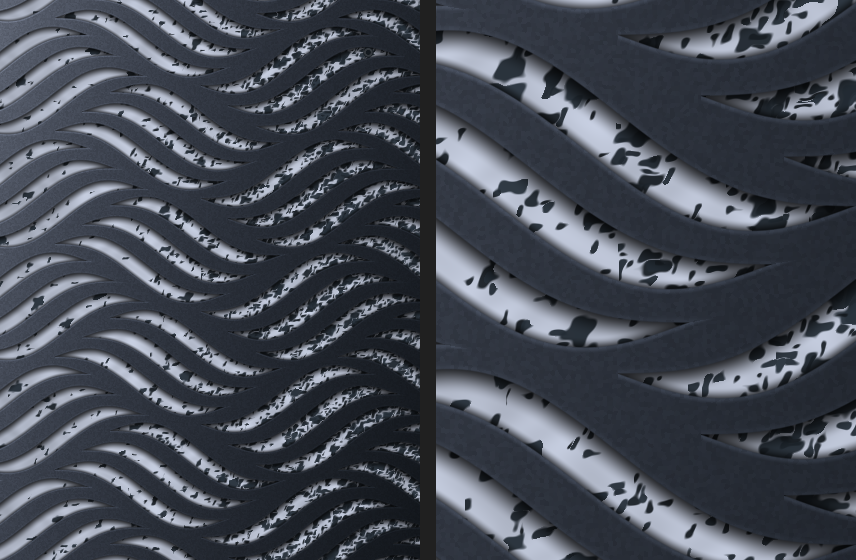
Left, the full canvas; right, a detail of the centre.
A WebGL 2 fragment shader for this pattern:

```glsl
#version 300 es
precision highp float;

uniform vec2 u_resolution;
out vec4 fragColor;

vec2 hash2(vec2 p) {
  vec3 q = fract(p.xyx * vec3(0.1031, 0.1030, 0.0973));
  q += dot(q, q.yzx + 33.33);
  return fract((q.xx + q.yz) * q.zy);
}

// Cellular noise: distance to the nearest seed, then two random values of its cell
vec3 cellular(vec2 p) {
  vec3 nearest = vec3(9.0);
  for (int j = -1; j <= 1; j++) {
    for (int i = -1; i <= 1; i++) {
      vec2 cell = floor(p) + vec2(i, j);
      float d = length(cell + 0.15 + 0.7 * hash2(cell + 40.0) - p);
      if (d < nearest.x) nearest = vec3(d, hash2(cell + 191.0));
    }
  }
  return nearest;
}

// Tapered S-shaped slot: inward distances from its upper and lower edges
vec2 slot(vec2 p, vec2 start, float rise) {
  float t = mod(p.x - start.x, 2.506) / 1.5;
  float a = 6.2832 * t;
  float centre = start.y + rise * (t - 0.255 * sin(a));
  float slope = rise / 1.5 * (1.0 - 1.6 * cos(a));
  float v = fract(p.y - centre + 0.5) - 0.5;
  float halfWidth = 0.092 * sin(0.5 * a);
  return vec2(halfWidth - v, halfWidth + v) / sqrt(1.0 + slope * slope);
}

// Pale stone with dark chips that crowd towards the right
vec3 terrazzo(vec2 p, float pixel) {
  float mottle = sin(p.x * 7.0 + 2.0 * sin(p.y * 5.0)) * sin(p.y * 11.0 + sin(p.x * 9.0))
               + 0.5 * sin(p.x * 31.0 + 3.0 * sin(p.y * 17.0));
  vec3 colour = vec3(0.76, 0.79, 0.86) * (0.96 + 0.05 * mottle);
  colour *= mix(0.9, 1.0, smoothstep(0.0, 1.0, p.x)) - 0.12 * smoothstep(2.8, 3.7, p.x);

  float density = mix(0.06, 0.62, smoothstep(0.8, 3.3, p.x));
  vec2 q = mat2(0.64, -0.72, 0.48, 0.96) * p;
  q += 0.012 * sin(q.yx * 47.0) + 0.007 * sin(q.yx * 113.0 + 2.0);
  float scale = 9.0;
  for (int i = 0; i < 3; i++) {
    vec3 chip = cellular(q * scale + float(i) * 17.3);
    float radius = 0.18 + 0.3 * chip.z;
    float soft = pixel * scale + 0.03;
    float mask = smoothstep(soft, -soft, chip.x - radius) * step(chip.y, density);
    colour = mix(colour, vec3(0.08, 0.10, 0.12) * (1.0 + chip.z), 0.95 * mask);
    scale *= 1.7;
  }
  return colour;
}

// Coated metal, lit from the upper left
vec3 metal(vec2 p, vec2 uv) {
  float light = 0.75 * (1.0 - uv.x) + 0.3 * uv.y;
  vec3 colour = vec3(0.07, 0.085, 0.105) + light * vec3(0.17, 0.18, 0.215);
  colour += 0.1 * pow(light, 4.0);
  return colour * (0.94 + 0.12 * cellular(p * 75.0).y);
}

void main() {
  vec2 uv = gl_FragCoord.xy / u_resolution;
  vec2 p = gl_FragCoord.xy / u_resolution.y * 4.96;
  float pixel = 4.96 / u_resolution.y;

  // Three falling and three rising slots per repeat
  vec2 edges = vec2(-1.0);
  for (int i = 0; i < 3; i++) {
    float k = float(i);
    vec2 falling = slot(p, vec2(0.484 + 0.2455 * k, 0.800 + 0.172 * k), -0.446);
    vec2 rising = slot(p, vec2(1.776 + 0.2455 * k, 0.204 - 0.180 * k), 0.446);
    if (min(falling.x, falling.y) > min(edges.x, edges.y)) edges = falling;
    if (min(rising.x, rising.y) > min(edges.x, edges.y)) edges = rising;
  }
  float inside = min(edges.x, edges.y);

  // Shadow cast into the slots, deepest below the upper edge
  float shade = smoothstep(-0.02, 0.075, edges.x) * smoothstep(-0.015, 0.03, edges.y);
  vec3 stone = terrazzo(p, pixel) * mix(0.12, 1.0, shade);

  // Thin glint along the rims
  vec3 panel = metal(p, uv);
  float rim = smoothstep(0.018, 0.004, -inside);
  panel *= 1.0 + rim * (edges.y < edges.x ? 0.35 : 0.12);

  vec3 colour = mix(panel, stone, smoothstep(-pixel, pixel, inside));

  // Single fixing screw
  float screw = length(p - vec2(3.262, 4.496));
  float head = smoothstep(pixel, -pixel, screw - 0.045);
  float ring = smoothstep(0.012, 0.004, abs(screw - 0.03));
  colour = mix(colour, vec3(0.08, 0.10, 0.12) + 0.12 * ring, head);

  fragColor = vec4(colour, 1.0);
}
```
